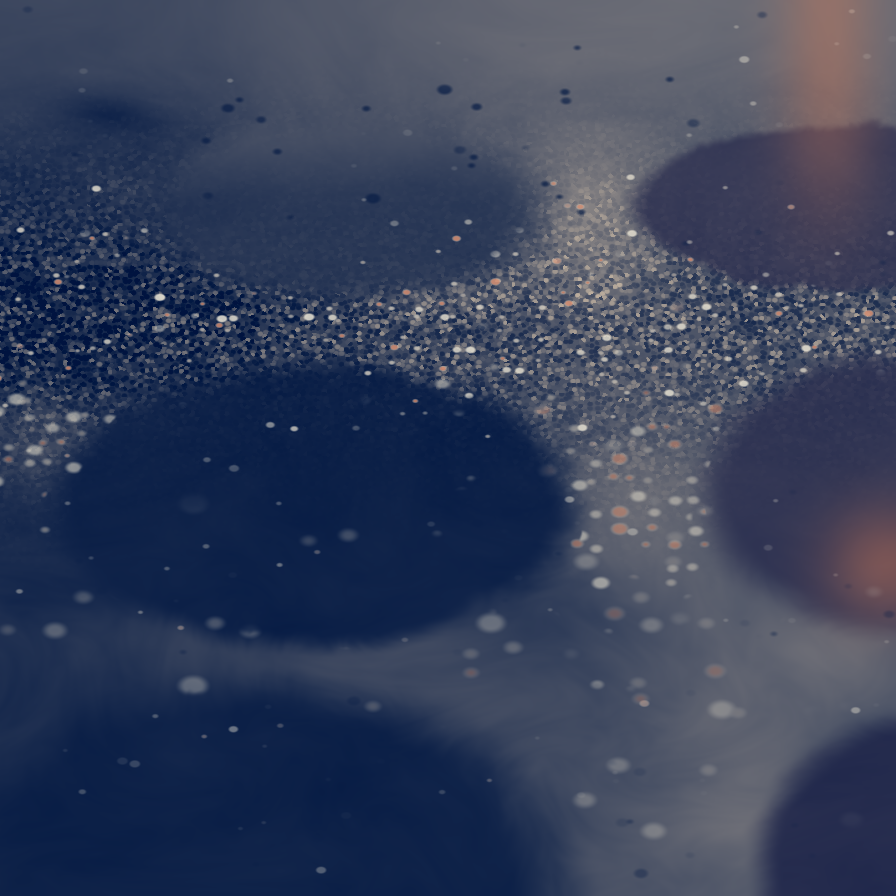
Reproduce this texture procedurally as a three.js fragment shader.

```glsl
// Dark oval paving stones set in pale glittering sand, seen at a low angle.
// Ellipse masks and soft glows build one lightness field, toned navy to cream;
// cellular grains are sharp along a focus band and swell into bokeh below it.
#define NAVY vec3(0.04, 0.12, 0.275)
#define CREAM vec3(0.60, 0.57, 0.55)
#define COPPER vec3(0.78, 0.46, 0.34)
#define SPARK vec3(0.86, 0.84, 0.78)
#define FOCUS_Y 0.64
#define SPECK_CELLS 175.0
#define FLAKE_CELLS 72.0
#define BOKEH_CELLS 46.0
#define NEAR_CELLS 27.0

varying vec2 vUv;

float hash(vec2 p) {
  p = fract(p * vec2(0.1237, 0.3571));
  p += dot(p, p.yx + 19.19);
  return fract((p.x + p.y) * p.x * 37.3);
}

vec2 hash2(vec2 p) {
  return vec2(hash(p + 11.0), hash(p.yx + 47.0));
}

// Warped layered sines, roughly -1 to 1
float mottle(vec2 p) {
  float sum = 0.0, amp = 0.5;
  for (int i = 0; i < 5; i++) {
    p = mat2(0.8, 0.6, -0.6, 0.8) * p * 1.8 + 1.7;
    p += 0.7 * sin(p.yx * 0.8);
    sum += amp * sin(p.x) * sin(p.y);
    amp *= 0.65;
  }
  return sum;
}

float glow(vec2 p, vec2 center, vec2 radius) {
  vec2 q = (p - center) / radius;
  return exp(-dot(q, q));
}

float stone(vec2 p, vec2 center, vec2 radius, float soft) {
  float d = length((p - center) / radius);
  return 1.0 - smoothstep(1.0 - soft, 1.0 + soft, d);
}

// Nearest cell: x = random tone, y = distance to its point
vec2 cellular(vec2 p) {
  vec2 cell = floor(p), best = vec2(0.0, 9.0);
  for (int j = -1; j <= 1; j++)
    for (int i = -1; i <= 1; i++) {
      vec2 id = cell + vec2(float(i), float(j));
      float d = length(id + hash2(id) - p);
      if (d < best.y) best = vec2(hash(id + 83.0), d);
    }
  return best;
}

// Scattered round grains: colour in rgb, coverage in a
vec4 grains(vec2 p, float cells, float density, float blur) {
  vec2 q = p * cells * vec2(1.0, 1.15);
  vec2 cell = floor(q);
  vec4 result = vec4(SPARK, 0.0);
  for (int j = -1; j <= 1; j++)
    for (int i = -1; i <= 1; i++) {
      vec2 id = cell + vec2(float(i), float(j));
      vec2 rnd = hash2(id + cells);
      float present = 1.0 - smoothstep(density - 0.02, density + 0.02, hash(id + 29.0));
      float radius = mix(0.14, 0.36, rnd.x * rnd.x);
      float d = length((id + 0.15 + 0.7 * rnd - q) * vec2(0.85, 1.1));
      float disc = present * (1.0 - smoothstep(radius - blur, radius + blur, d));
      vec3 tint = mix(mix(CREAM, SPARK, rnd.x), COPPER, step(0.74, rnd.y) * 0.8);
      result = mix(result, vec4(tint, 1.0), disc);
    }
  return result;
}

void main() {
  vec2 p = vUv;
  float rough = mottle(p * vec2(9.0, 14.0));
  vec2 e = p + 0.009 * vec2(rough, mottle(p.yx * 13.0));

  // Sand lightness
  float light = mix(0.10, 0.43, smoothstep(0.0, 0.75, p.x));
  light += 0.24 * smoothstep(0.70, 1.0, p.y);
  light += 0.36 * glow(e, vec2(0.66, 0.76), vec2(0.09, 0.08));
  light += 0.18 * glow(e, vec2(0.55, 0.68), vec2(0.19, 0.05));
  light += 0.20 * glow(e, vec2(0.73, 0.43), vec2(0.11, 0.12));
  light += 0.20 * glow(e, vec2(0.91, 0.28), vec2(0.10, 0.07));
  light += 0.20 * glow(e, vec2(0.84, 0.10), vec2(0.09, 0.12));
  light += 0.26 * glow(e, vec2(0.05, 0.51), vec2(0.08, 0.06));
  light += 0.12 * glow(e, vec2(0.25, 0.28), vec2(0.28, 0.04));
  light -= 0.17 * glow(e, vec2(0.61, 0.30), vec2(0.11, 0.07));
  light -= 0.22 * glow(e, vec2(0.13, 0.875), vec2(0.07, 0.035));

  // Stones, softer away from the focus band
  float middle = stone(e, vec2(0.35, 0.435), vec2(0.29, 0.155), 0.10);
  float back = stone(e, vec2(0.385, 0.765), vec2(0.22, 0.095), 0.20);
  float backRight = stone(e, vec2(0.92, 0.768), vec2(0.21, 0.092), 0.07);
  float right = stone(e, vec2(0.99, 0.45), vec2(0.20, 0.15), 0.14);
  float front = stone(e, vec2(0.28, 0.02), vec2(0.34, 0.21), 0.16);
  float frontRight = stone(e, vec2(1.04, 0.03), vec2(0.19, 0.17), 0.12);
  float warmStone = max(max(backRight, right), frontRight);
  float bare = 1.0 - max(max(middle, back), max(front, warmStone));
  light = mix(light, 0.02, middle);
  light = mix(light, 0.20 + 0.25 * smoothstep(0.76, 0.87, p.y), back * 0.9);
  light = mix(light, 0.25, backRight);
  light = mix(light, 0.20, right * 0.95);
  light = mix(light, 0.02, front);
  light = mix(light, 0.13, frontRight);
  light += rough * mix(0.035, 0.075, bare) * (1.0 - 0.6 * smoothstep(0.85, 1.0, p.y));

  // Fine salt-and-pepper grit in focus
  float focus = glow(p, vec2(0.5, FOCUS_Y), vec2(4.0, 0.13));
  vec2 grit = cellular(p * SPECK_CELLS * vec2(1.0, 1.2));
  float fleck = (grit.x * grit.x - 0.34) * (1.0 - smoothstep(0.35, 0.8, grit.y));
  light += fleck * focus * mix(0.12, 0.95, bare);
  vec3 color = mix(NAVY, CREAM, clamp(light, -0.1, 1.4));
  color += vec3(0.035, -0.005, -0.005) * warmStone;

  // Copper light falling on the right
  float streak = glow(p, vec2(0.925, 0.0), vec2(0.055, 9.0)) * smoothstep(0.65, 0.93, p.y);
  float ember = glow(p, vec2(0.99, 0.37), vec2(0.07, 0.065));
  color = mix(color, COPPER, 0.42 * streak + 0.48 * ember);

  // Dark chips behind the focus band
  float chipBand = glow(p, vec2(0.46, 0.84), vec2(0.26, 0.08));
  float chips = grains(p + 3.7, 50.0, 0.12 * chipBand, 0.13).a;
  color = mix(color, NAVY, 0.75 * chips);

  // Bright flakes, then mid and near bokeh
  float flakeBand = glow(p, vec2(0.4, 0.65), vec2(0.8, 0.12));
  vec4 flakes = grains(p, FLAKE_CELLS, flakeBand * mix(0.05, 0.16, bare), 0.11);
  color = mix(color, flakes.rgb * 1.08, 0.85 * flakes.a);

  float lit = glow(p, vec2(0.72, 0.44), vec2(0.13, 0.13)) + glow(p, vec2(0.05, 0.5), vec2(0.10, 0.07));
  float cluster = glow(p, vec2(0.51, 0.50), vec2(0.08, 0.07));
  vec4 bokeh = grains(p, BOKEH_CELLS, 0.55 * lit * bare + 0.22 * cluster - 0.02, 0.14);
  color = mix(color, bokeh.rgb, 0.60 * bokeh.a);

  float nearBand = glow(p, vec2(0.5, 0.27), vec2(0.65, 0.17));
  vec4 nearGrains = grains(p, NEAR_CELLS, nearBand * mix(0.07, 0.25, bare) - 0.02, 0.14);
  color = mix(color, nearGrains.rgb, 0.34 * nearGrains.a);

  gl_FragColor = vec4(color, 1.0);
}
```
